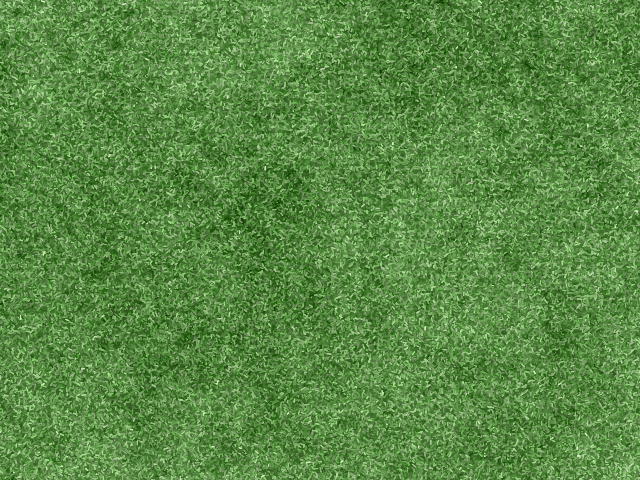
Reproduce this texture procedurally as a WebGL 1 fragment shader.

```glsl
precision highp float;
// Short dense turf: tiny randomly turned blades over dark gaps, with faint wide patches.

#define ROWS 150.0          // blade cells along the canvas height
#define HALF_LENGTH 0.58    // blade size, in cells
#define HALF_WIDTH 0.24
#define BLADE_CONTRAST 2.5  // spread of blade brightness
#define BLADE_LIFT 0.22     // mean blade brightness
#define GAP_TONE -1.15      // brightness between blades
#define PATCH_CONTRAST 1.0
#define HUE_SPREAD 0.055    // lime to greyish variation
#define GLINT_SHARE 0.025   // part of the blades that shine pale

uniform vec2 u_resolution;

const vec3 TURF_GREEN = vec3(0.365, 0.555, 0.283);
const vec3 TONE_STEP = vec3(0.122, 0.122, 0.118);
const vec3 HUE_AXIS = vec3(0.8, -0.35, 1.0);

float hash(vec2 p) {
  return fract(sin(dot(p, vec2(127.1, 311.7))) * 43758.5453);
}

float valueNoise(vec2 p) {
  vec2 cell = floor(p);
  vec2 f = fract(p);
  f = f * f * (3.0 - 2.0 * f);
  float low = mix(hash(cell), hash(cell + vec2(1.0, 0.0)), f.x);
  float high = mix(hash(cell + vec2(0.0, 1.0)), hash(cell + vec2(1.0)), f.x);
  return mix(low, high, f.y);
}

// Distance from p to a segment through the origin
float segmentDistance(vec2 p, vec2 direction, float halfLength) {
  float along = clamp(dot(p, direction), -halfLength, halfLength);
  return length(p - along * direction);
}

// Paints one layer of blades over turf, which holds tone and hue
vec2 paintBlades(vec2 turf, vec2 p, float pixel) {
  vec2 home = floor(p);
  for (int y = -1; y <= 1; y++) {
    for (int x = -1; x <= 1; x++) {
      vec2 cell = home + vec2(float(x), float(y));
      vec2 root = cell + vec2(hash(cell + 0.31), hash(cell + 5.73));
      float angle = 6.2832 * hash(cell + 11.17);
      float halfLength = HALF_LENGTH * mix(0.4, 1.0, hash(cell + 17.9));
      float d = segmentDistance(p - root, vec2(cos(angle), sin(angle)), halfLength);
      float cover = 1.0 - smoothstep(-0.5 * pixel, 0.5 * pixel, d - HALF_WIDTH);

      float shade = hash(cell + 23.3) + hash(cell + 29.6) - 1.0;
      float glint = step(1.0 - GLINT_SHARE, hash(cell + 37.1));
      float tone = BLADE_LIFT + BLADE_CONTRAST * shade + 1.8 * glint;
      float hue = 2.0 * hash(cell + 41.7) - 1.0 + glint;
      turf = mix(turf, vec2(tone, hue), cover);
    }
  }
  return turf;
}

void main() {
  vec2 uv = gl_FragCoord.xy / u_resolution.y;
  vec2 p = uv * ROWS;
  float pixel = ROWS / u_resolution.y;

  // Blades in two layers above the shaded gaps
  vec2 turf = vec2(GAP_TONE, 0.0);
  turf = paintBlades(turf, p, pixel);
  turf = paintBlades(turf, p + vec2(237.4, 91.6), pixel);

  // Wear and shade: wide, medium and small patches
  float patches = 0.7 * (valueNoise(uv * 3.5 + 7.0) - 0.5)
                + 0.6 * (valueNoise(uv * 13.0 + 31.0) - 0.5)
                + 0.8 * (valueNoise(uv * 42.0 + 53.0) - 0.5);
  float tone = clamp(turf.x + PATCH_CONTRAST * patches, -2.6, 3.2);

  vec3 color = TURF_GREEN + tone * TONE_STEP + turf.y * HUE_SPREAD * HUE_AXIS;
  gl_FragColor = vec4(clamp(color, 0.0, 1.0), 1.0);
}
```
